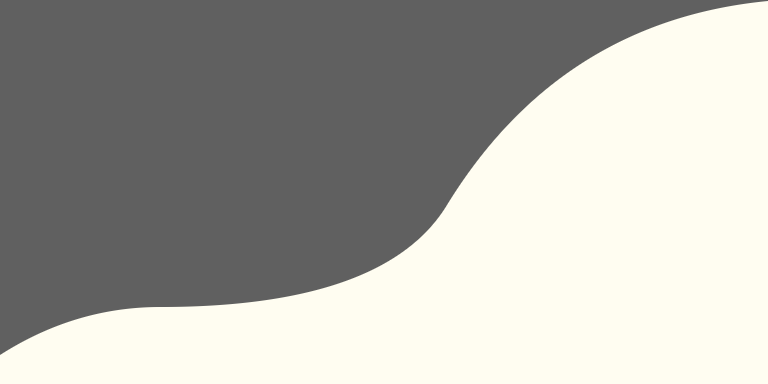
This background is drawn by a WebGL 1 fragment shader. Its source:

```glsl
precision highp float;
// A flat two-tone background: a cream hill rising to the right under a grey sky.
// Its edge is three smoothly joined quadratic Bezier arcs, solved for height
// at each x and antialiased by distance along the local normal.

uniform vec2 u_resolution;

// Signed pixel distance above the arc from start to end, bent toward control.
float heightAboveArc(vec2 uv, vec2 start, vec2 control, vec2 end) {
  vec2 toControl = control - start;
  vec2 bend = start - 2.0 * control + end;

  // Solve the arc's x polynomial for its parameter
  float dx = uv.x - start.x;
  float root = sqrt(max(toControl.x * toControl.x + bend.x * dx, 0.0));
  float t = dx / (toControl.x + root);

  float arcY = start.y + t * (2.0 * toControl.y + t * bend.y);
  vec2 tangent = normalize((toControl + t * bend) * u_resolution);
  return (uv.y - arcY) * u_resolution.y * tangent.x;
}

void main() {
  vec2 uv = gl_FragCoord.xy / u_resolution;

  // Joints between the arcs
  vec2 shelf = vec2(0.2083, 0.2005);
  vec2 slope = vec2(0.582, 0.4661);

  float above;
  if (uv.x < shelf.x) {
    above = heightAboveArc(uv, vec2(0.0, 0.0755), vec2(0.0977, 0.2005), shelf);
  } else if (uv.x < slope.x) {
    above = heightAboveArc(uv, shelf, vec2(0.5013, 0.2005), slope);
  } else {
    above = heightAboveArc(uv, slope, vec2(0.7292, 0.9453), vec2(1.0, 0.9974));
  }

  // Fill each side, with a one-pixel soft edge
  vec3 cream = vec3(1.0, 0.992, 0.945);
  vec3 grey = vec3(0.376);
  gl_FragColor = vec4(mix(cream, grey, clamp(above + 0.5, 0.0, 1.0)), 1.0);
}
```
